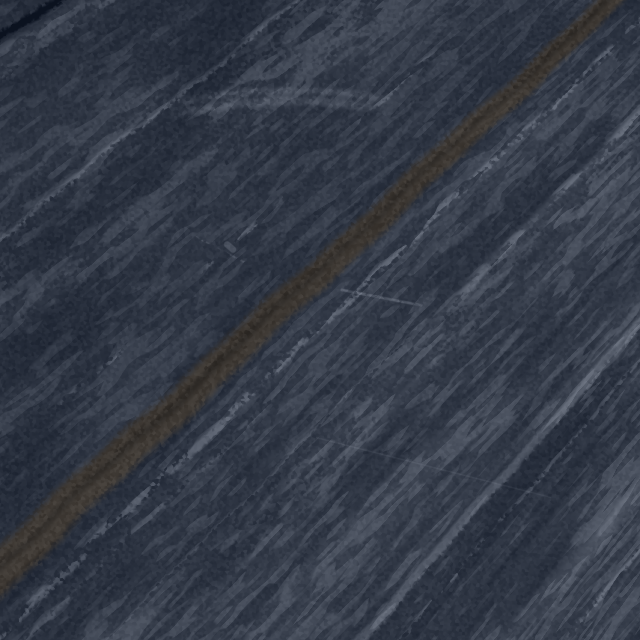
Give the GLSL for this texture, as a WebGL 1 fragment shader.

```glsl
precision highp float;
// Dark blue-grey slate with fanned scratches, worn streaks and a rusty brown vein.
uniform vec2 u_resolution;

vec2 hash2(vec2 p) {
  vec2 k = vec2(dot(p, vec2(127.1, 311.7)), dot(p, vec2(269.5, 183.3)));
  return fract(sin(k) * 43758.5);
}

// Softened cellular noise: random cell values blended by distance to each seed.
float cells(vec2 p) {
  vec2 home = floor(p);
  float total = 0.0, weights = 0.0;
  for (int j = -1; j <= 1; j++) {
    for (int i = -1; i <= 1; i++) {
      vec2 id = home + vec2(float(i), float(j));
      vec2 toSeed = id + hash2(id) - p;
      float w = exp(-7.0 * dot(toSeed, toSeed));
      total += w * hash2(id + 57.0).x;
      weights += w;
    }
  }
  return total / weights;
}

// Band of the given half width with soft edges.
float stripe(float x, float centre, float halfWidth, float soft) {
  return 1.0 - smoothstep(halfWidth - soft, halfWidth + soft, abs(x - centre));
}

float scratch(vec2 p, vec2 a, vec2 b, float halfWidth) {
  vec2 ab = b - a;
  float t = clamp(dot(p - a, ab) / dot(ab, ab), 0.0, 1.0);
  return stripe(length(p - a - ab * t), 0.0, halfWidth, 0.0015);
}

void main() {
  vec2 uv = gl_FragCoord.xy / u_resolution;

  // All streaks converge on a far point: "across" numbers them, "along" follows them.
  vec2 toFar = vec2(3.72, 3.57) - uv;
  float across = 3.57 - 3.22 * toFar.y / toFar.x;
  float along = dot(uv, vec2(0.707));
  vec2 fan = vec2(across, along);

  // Grain at several lengths
  float cloud = cells(fan * vec2(8.0, 3.5) + 3.0);
  float streak = cells(fan * vec2(48.0, 5.0) + 11.0);
  float fleck = cells(fan * vec2(105.0, 27.0) + 23.0);
  float fine = cells(uv * 215.0);
  float worn = smoothstep(0.36, 0.66, 0.65 * fleck + 0.35 * fine);
  float lower = 1.0 - smoothstep(0.05, 0.7, across);
  float line = across + 0.003 * sin(along * 17.0) + 0.002 * sin(along * 43.0 + 1.0)
             + 0.006 * (fine - 0.5);

  // Stone surface
  float tone = mix(0.190, 0.222, lower);
  tone += 0.055 * (cloud - 0.5) + mix(0.025, 0.06, lower) * (streak - 0.5);
  tone += 0.055 * (fine - 0.5);
  tone += mix(0.05, 0.075, lower)
        * smoothstep(0.52, 0.85, fleck + 0.5 * (cloud - 0.5) + 0.25 * (streak - 0.5));
  tone += 0.04 * worn * stripe(across, 0.97, 0.09, 0.08) * smoothstep(0.3, 0.7, cloud);

  // Long solid scratches
  tone += 0.12 * stripe(line, 1.026, 0.004, 0.003) * (0.6 + 0.4 * fine);
  tone += 0.14 * stripe(line, -0.069, 0.011, 0.005) * (0.75 + 0.25 * streak);
  tone += 0.06 * stripe(line, 0.338, 0.002, 0.002) * (1.0 - smoothstep(0.75, 0.9, along));
  tone += 0.11 * stripe(line, 0.318, 0.009, 0.006) * smoothstep(0.75, 1.0, along)
        * (0.4 + 0.6 * worn);

  // Wide chalky smears
  tone += 0.055 * stripe(across, 0.275, 0.04, 0.035) * (0.4 + 0.6 * worn)
        * smoothstep(0.2, 0.5, along);
  tone += 0.12 * stripe(line, -0.375, 0.022, 0.014) * smoothstep(0.55, 0.85, along)
        * (0.5 + 0.5 * streak);
  tone += 0.08 * stripe(line, 1.255, 0.02, 0.006) * (0.4 + 0.6 * worn);

  // Broken lines
  tone += 0.12 * worn * stripe(line, 0.49, 0.008, 0.004);
  tone += 0.06 * worn * stripe(line, 0.45, 0.006, 0.004) * (1.0 - smoothstep(0.4, 0.8, along));
  tone += 0.11 * worn * stripe(line, 0.725 + 0.03 * along * along, 0.004, 0.003)
        * smoothstep(-0.3, 0.5, sin(along * 19.0 + 0.5));
  tone += 0.10 * worn * stripe(line, -0.14, 0.005, 0.003);
  tone += 0.11 * worn * stripe(line, -0.485, 0.007, 0.004);

  // Curved rub mark with a dark core
  float arc = uv.y - 0.85 + 0.65 * (uv.x - 0.455) * (uv.x - 0.455);
  float arcSpan = stripe(uv.x, 0.44, 0.155, 0.025);
  float rub = stripe(arc, 0.0, 0.014, 0.005) - 0.65 * stripe(arc, 0.001, 0.004, 0.004);
  tone += 0.085 * rub * arcSpan * (0.65 + 0.35 * fine);

  // Short cross scratches
  tone += 0.16 * scratch(uv, vec2(0.534, 0.547), vec2(0.658, 0.523), 0.002) * (0.4 + 0.6 * fine);
  tone += 0.05 * scratch(uv, vec2(0.495, 0.316), vec2(0.86, 0.223), 0.001);
  tone += 0.08 * scratch(uv, vec2(0.306, 0.63), vec2(0.39, 0.586), 0.0013) * worn;
  tone += 0.12 * scratch(uv, vec2(0.355, 0.618), vec2(0.364, 0.61), 0.005);

  // Dark crevice in the corner
  tone = mix(tone, 0.07, stripe(line, 1.292, 0.007, 0.004));

  vec3 color = vec3(tone) + vec3(-0.028, 0.0, 0.053);

  // Rusty vein, narrowing upwards, with a darker seam
  float vein = stripe(line, 0.575, mix(0.036, 0.024, along / 1.41), 0.011);
  float seam = stripe(line, 0.58, 0.007, 0.007);
  vec3 rust = vec3(0.255, 0.228, 0.198) + 0.07 * (fine - 0.5) + 0.04 * (streak - 0.5);
  color = mix(color, rust * (1.0 - 0.22 * seam), 0.88 * vein);

  gl_FragColor = vec4(color, 1.0);
}
```
